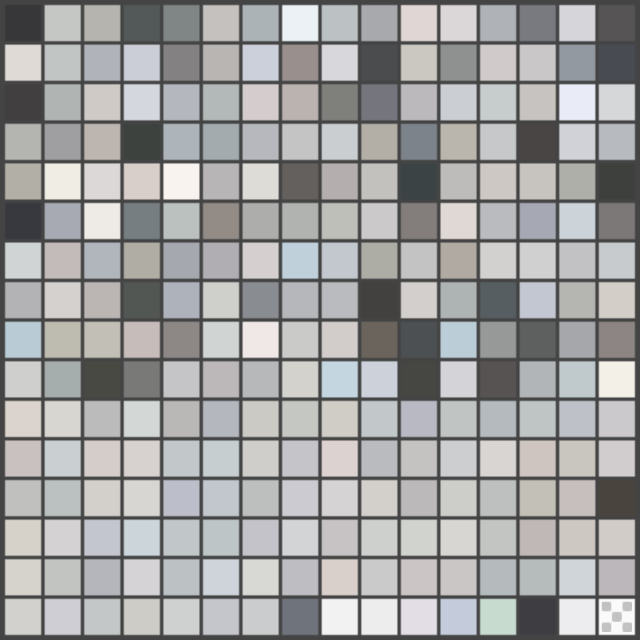
A Shadertoy shader for this pattern:

```glsl
// A 16 by 16 chart of flat grey tiles between thin dark grid lines.
// Each tile hashes its cell index to a tone class and a faint tint; the lower
// rows are calm, the upper ones contrasty, and the last row ends in swatches.

const float TILES = 16.0;
const float MARGIN = 0.0052;         // dark rim around the grid
const float LINE_HALF = 0.0027;      // half width of a grid line
const float LINE_SOFT = 0.0019;      // blur of the line edges
const vec3 LINE_COLOR = vec3(0.265, 0.267, 0.268);

const float CALM_ROWS = 6.0;         // quiet rows counted from the bottom
const float DARK_SHARE = 0.10;       // tone classes of the lively rows
const float MID_SHARE = 0.15;
const float WHITE_SHARE = 0.04;
const float CALM_DARK_SHARE = 0.025;
const float TINT = 0.028;

const vec2 BLUE_CENTER = vec2(9.0, 7.0);
const float BLUE_SPREAD = 7.0;
const vec3 PALE_BLUE = vec3(0.75, 0.82, 0.86);

const int SWATCHES = 8;
const vec3 SWATCH[SWATCHES] = vec3[SWATCHES](
    vec3(0.95), vec3(0.93), vec3(0.89, 0.87, 0.90), vec3(0.77, 0.80, 0.86),
    vec3(0.78, 0.86, 0.81), vec3(0.24, 0.24, 0.26), vec3(0.93, 0.93, 0.94),
    vec3(0.98));
const float CHECK_SIZE = 0.8;        // checker extent within its cell
const vec3 CHECK_COLOR = vec3(0.76);

// Integer hash: four values in 0..1 per cell
vec4 hashCell(vec2 cell) {
    uvec4 v = uvec4(uint(cell.x), uint(cell.y), 17u, 91u);
    v = v * 1664525u + 1013904u;
    for (int i = 0; i < 2; i++) {
        v.x += v.y * v.w;
        v.y += v.z * v.x;
        v.z += v.x * v.y;
        v.w += v.y * v.z;
        v ^= v >> 16u;
    }
    return vec4(v & 65535u) / 65535.0;
}

// Random grey with a faint cool or warm tint
vec3 greyTile(vec2 cell) {
    vec4 h = hashCell(cell);
    vec4 k = hashCell(cell + 37.0);
    bool calm = cell.y < CALM_ROWS;
    float darkShare = calm ? CALM_DARK_SHARE : DARK_SHARE;
    float midShare = darkShare + (calm ? 0.01 : MID_SHARE);

    float tone = calm ? mix(0.72, 0.84, h.y) : mix(0.66, 0.86, h.y);
    if (h.x < darkShare) tone = mix(0.18, 0.42, h.y);
    else if (h.x < midShare) tone = mix(0.46, 0.63, h.y);
    else if (!calm && h.x > 1.0 - WHITE_SHARE) tone = mix(0.90, 0.96, h.y);

    float warmth = (h.z * 2.0 - 1.0) * TINT;
    float green = (h.w - 0.5) * TINT;
    vec3 color = vec3(tone) + vec3(warmth, green, -warmth);

    // Pale blue tiles gather around one spot
    vec2 away = cell - BLUE_CENTER;
    float blueChance = 0.03 + 0.6 * exp(-dot(away, away) / BLUE_SPREAD);
    if (!calm && h.x > midShare && k.x < blueChance)
        color = PALE_BLUE + (k.y - 0.5) * 0.06;
    return color;
}

// Three by three checker, p is centred in the cell
float checker(vec2 p) {
    vec2 q = p * 3.0 / CHECK_SIZE;
    vec2 wave = cos(q * 3.14159);
    float inside = 1.0 - smoothstep(1.4, 1.5, max(abs(q.x), abs(q.y)));
    return smoothstep(-0.1, 0.3, wave.x * wave.y) * inside;
}

void mainImage(out vec4 fragColor, in vec2 fragCoord) {
    vec2 uv = fragCoord / iResolution.xy;
    float pitch = (1.0 - 2.0 * MARGIN) / TILES;
    vec2 grid = (uv - MARGIN) / pitch;
    vec2 cell = clamp(floor(grid), 0.0, TILES - 1.0);
    vec2 local = grid - cell - 0.5;

    // Tile colour
    vec3 color = greyTile(cell);
    int swatch = int(cell.x) - (int(TILES) - SWATCHES);
    if (cell.y < 0.5 && swatch >= 0) {
        color = SWATCH[swatch];
        if (swatch == SWATCHES - 1)
            color = mix(color, CHECK_COLOR, checker(local));
    }

    // Grid lines; the distance turns negative in the outer rim
    vec2 edge = (0.5 - abs(local)) * pitch;
    float soft = max(LINE_SOFT, 0.7 / iResolution.y);
    vec2 cover = smoothstep(LINE_HALF - soft, LINE_HALF + soft, edge);
    fragColor = vec4(mix(LINE_COLOR, color, cover.x * cover.y), 1.0);
}
```
